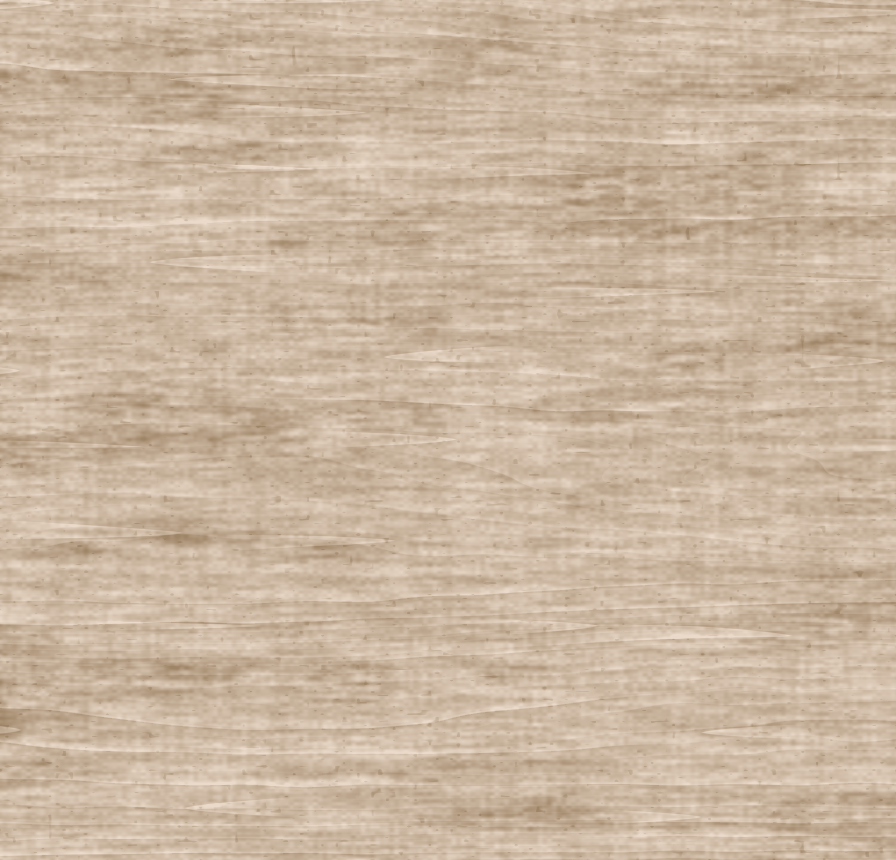
Reproduce this texture procedurally as a WebGL 2 fragment shader.

```glsl
#version 300 es
precision highp float;

uniform vec2 u_resolution;
out vec4 fragColor;

#define DARK_WOOD vec3(0.72, 0.63, 0.53)
#define LIGHT_WOOD vec3(0.88, 0.81, 0.74)
#define BASE_TONE 0.54
#define RING_COUNT 32.0
#define RING_LIGHT 0.80
#define TONGUE_LIGHT 0.55
#define STREAK_AMOUNT 0.42
#define FIBRE_AMOUNT 0.66
#define GRIT_AMOUNT 0.44
#define WEAVE_AMOUNT 0.24
#define STAIN_AMOUNT 0.46
#define SPECK_AMOUNT 0.45

float hash(vec2 p) {
    vec3 q = fract(p.xyx * 0.1031);
    q += dot(q, q.yzx + 33.33);
    return fract((q.x + q.y) * q.z);
}

float noise(vec2 p) {
    vec2 cell = floor(p);
    vec2 f = p - cell;
    f = f * f * (3.0 - 2.0 * f);
    float low = mix(hash(cell), hash(cell + vec2(1, 0)), f.x);
    float high = mix(hash(cell + vec2(0, 1)), hash(cell + vec2(1, 1)), f.x);
    return mix(low, high, f.y);
}

float fbm(vec2 p) {
    float sum = 0.0;
    float weight = 0.5;
    for (int i = 0; i < 4; i++) {
        sum += weight * noise(p);
        p = p * 2.03 + vec2(17.3, 41.7);
        weight *= 0.5;
    }
    return sum / 0.9375;
}

// Growth height whose level lines form the long grain
float growthHeight(vec2 p) {
    float h = p.y * RING_COUNT;
    h += 3.4 * noise(p * vec2(1.2, 9.0) + vec2(3.7, 11.2));
    h += 0.7 * noise(p * vec2(2.8, 19.0) + vec2(51.0, 7.0));
    return h + 0.16 * noise(p * vec2(14.0, 50.0) + 90.0);
}

// Bright ring edge, crisp on one side and fading on the other
float ringEdge(float height, float seed) {
    float slope = length(vec2(dFdx(height), dFdy(height))) * u_resolution.y;
    slope = max(slope, 3.0);
    float id = floor(height);
    float f = height - id;
    float fade = clamp(0.14 / slope, 0.0024, 0.008);
    float strength = mix(0.25, 1.0, hash(vec2(id, seed)));
    float next = mix(0.25, 1.0, hash(vec2(id + 1.0, seed)));
    float rise = smoothstep(0.0, 1.3 / u_resolution.y, f / slope);
    float shadow = next * exp(-(1.0 - f) / (slope * 0.0025));
    return strength * rise * exp(-f / (slope * fade)) - 0.35 * shadow;
}

// Slender pale tongues, each with a crisp tapered tip and a fading tail
float tongues(vec2 p) {
    vec2 size = vec2(0.42, 0.105);
    float sum = 0.0;
    float row = floor(p.y / size.y);
    float column = floor(p.x / size.x);
    for (float k = -1.0; k <= 1.0; k++) {
        vec2 cell = vec2(column + k, row);
        float facing = hash(cell + 7.0) < 0.7 ? -1.0 : 1.0;
        float tipX = (cell.x + hash(cell + 15.0)) * size.x;
        float midY = (row + mix(0.3, 0.7, hash(cell + 29.0))) * size.y;
        float u = (p.x - tipX) * facing / mix(0.12, 0.34, hash(cell + 37.0));
        float halfWidth = mix(0.006, 0.014, hash(cell + 43.0));
        float d = halfWidth * pow(clamp(u, 0.0, 1.0), 0.55) - abs(p.y - midY);
        float tail = smoothstep(-0.02, 0.03, u) * (1.0 - smoothstep(0.45, 1.0, u));
        float inside = smoothstep(0.0, 1.5 / u_resolution.y, d);
        float glow = inside * (0.25 + 0.95 * exp(-max(d, 0.0) / 0.003));
        float shadow = (1.0 - inside) * exp(min(d, 0.0) / 0.004);
        sum += tail * (glow - 0.35 * shadow);
    }
    return sum;
}

void main() {
    vec2 p = gl_FragCoord.xy / u_resolution.y;
    float waver = 0.008 * noise(p * vec2(5.0, 9.0) + 70.0);
    vec2 q = p + vec2(0.0, waver);

    // Broad bands, horizontal streaks, fibres and grit
    float tone = BASE_TONE + 0.26 * (fbm(p * vec2(2.0, 9.0) + 5.0) - 0.5);
    tone += STREAK_AMOUNT * (noise(q * vec2(5.0, 95.0) + 13.0) - 0.5);
    tone += FIBRE_AMOUNT * (noise(q * vec2(24.0, 200.0) + 31.0) - 0.5);
    tone += GRIT_AMOUNT * (noise(p * vec2(180.0, 260.0)) - 0.5);

    // Crosswise saw marks
    float weave = noise(p * vec2(130.0, 14.0) + 8.0) - 0.5;
    weave += 0.35 * (noise(p * vec2(38.0, 9.0) + 19.0) - 0.5);
    tone += WEAVE_AMOUNT * weave;

    // Growth rings, finer rings between them, and tongues
    float height = growthHeight(p);
    float worn = smoothstep(0.15, 0.7, noise(p * vec2(3.5, 22.0) + 44.0));
    float grit = mix(0.7, 1.15, noise(p * vec2(60.0, 150.0) + 27.0));
    float rings = ringEdge(height, 1.0) * mix(0.3, 1.0, worn);
    rings += 0.55 * ringEdge(height * 2.3 + 0.4, 2.0) * mix(1.0, 0.4, worn);
    tone += (RING_LIGHT * rings + TONGUE_LIGHT * tongues(q)) * grit;

    // Ragged brown stains broken up by pores, and sparse specks
    float stain = smoothstep(0.52, 0.76, fbm(p * vec2(5.0, 19.0) + 120.0));
    tone -= STAIN_AMOUNT * stain * mix(0.0, 1.5, noise(p * vec2(60.0, 170.0) + 77.0));
    tone -= SPECK_AMOUNT * smoothstep(0.86, 0.97, noise(p * vec2(120.0, 230.0) + 150.0));

    fragColor = vec4(mix(DARK_WOOD, LIGHT_WOOD, clamp(tone, -0.6, 1.25)), 1.0);
}
```
